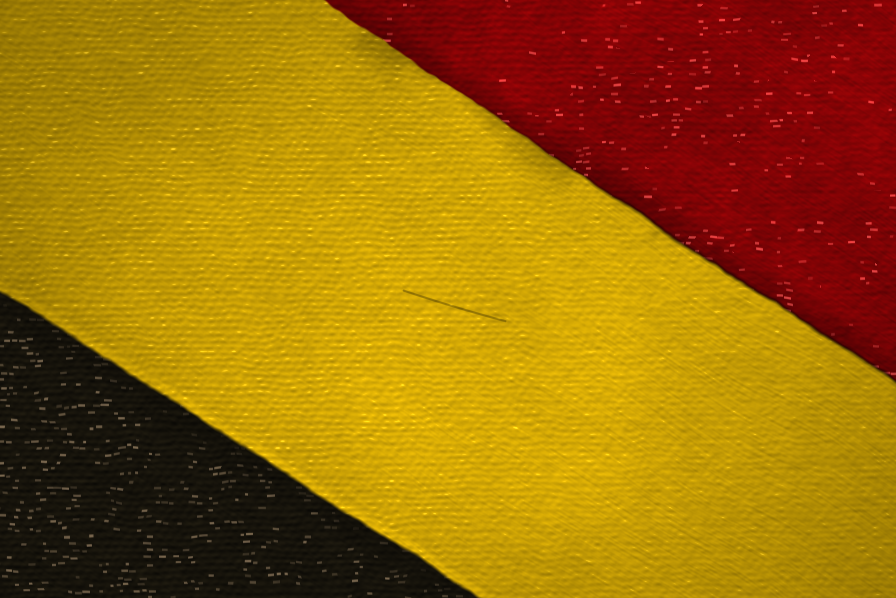
Reproduce this background procedurally as a WebGL 1 fragment shader.

```glsl
precision highp float;
// Three diagonal bands of oil paint on woven canvas: black, yellow and red.
// Line distances place the bands; a height field of weave threads and brush
// strokes is lit from above, and sparse glints sit on the raised threads.

uniform vec2 u_resolution;

float hash(vec2 p) {
  return fract(sin(dot(p, vec2(127.1, 311.7))) * 43758.545);
}

float noise(vec2 p) {
  vec2 i = floor(p), f = fract(p);
  f = f * f * (3.0 - 2.0 * f);
  return mix(mix(hash(i), hash(i + vec2(1.0, 0.0)), f.x),
             mix(hash(i + vec2(0.0, 1.0)), hash(i + 1.0), f.x), f.y);
}

float fbm(vec2 p) {
  float sum = 0.0, amp = 0.5;
  for (int i = 0; i < 4; i++) {
    sum += amp * noise(p);
    p = p * 2.03 + 7.3;
    amp *= 0.5;
  }
  return sum;
}

// Coordinates along and across the painted bands
vec2 alongBand(vec2 p) {
  return vec2(dot(p, vec2(0.84, -0.543)), dot(p, vec2(0.543, 0.84)));
}

// Rows of threads, each second row shifted by half a stitch
vec2 weaveCell(vec2 p) {
  vec2 q = p * vec2(62.0, 88.0);
  q += 0.7 * vec2(noise(p * 19.0), noise(p * 23.0 + 5.0));
  q.x += 0.5 * mod(floor(q.y), 2.0);
  return q;
}

float surfaceHeight(vec2 p) {
  vec2 f = fract(weaveCell(p)) - 0.5;
  float thread = exp(-5.0 * f.x * f.x - 11.0 * f.y * f.y);
  vec2 b = alongBand(p);
  b.y += 0.025 * noise(p * 5.0);
  float strokes = noise(b * vec2(14.0, 190.0)) + 0.6 * noise(b * vec2(35.0, 330.0));
  float brushed = smoothstep(0.5, 1.3, p.x + 0.3 * (0.5 - p.y));
  return thread * mix(0.6, 0.32, brushed) + strokes * mix(0.22, 0.5, brushed)
       + 0.55 * noise(p * vec2(110.0, 180.0));
}

// Short horizontal dashes of reflected light on randomly chosen threads
float glints(vec2 p, float density) {
  vec2 q = weaveCell(p) * vec2(1.3, 1.0);
  vec2 id = floor(q), f = fract(q) - 0.5;
  f.y += 0.4 * (hash(id + 3.7) - 0.5);
  float halfLength = 0.15 + 0.3 * hash(id + 9.1);
  float dash = smoothstep(0.12, 0.0, abs(f.x) - halfLength)
             * smoothstep(0.3, 0.05, abs(f.y));
  return dash * step(1.0 - density, hash(id)) * (0.3 + 0.7 * hash(id + 5.3));
}

float segment(vec2 p, vec2 a, vec2 b) {
  vec2 d = b - a;
  return length(p - a - d * clamp(dot(p - a, d) / dot(d, d), 0.0, 1.0));
}

void main() {
  vec2 p = gl_FragCoord.xy / u_resolution.y;
  p.x *= 1.5 * u_resolution.y / u_resolution.x;
  float aa = max(0.0022, 0.8 / u_resolution.y);

  // Signed distances to the two hand-painted edges
  float wobble = 0.006 * (noise(p * 17.0) - 0.5) + 0.003 * (noise(p * 70.0) - 0.5);
  float bow = 0.028 * (p.x - 0.543) * (1.5 - p.x);
  float redSide = (p.y - 1.0 + 0.6656 * (p.x - 0.543) + bow) * 0.832 + wobble;
  float blackSide = (0.516 - 0.641 * p.x - p.y) * 0.842 + wobble;

  // Relief lit from the upper left
  float relief = surfaceHeight(p) - surfaceHeight(p + vec2(-0.0015, 0.0035));
  float blotch = fbm(p * 6.0) - 0.47;
  float fine = fbm(p * vec2(60.0, 100.0)) - 0.47;
  float fromCentre = length((p - vec2(0.82, 0.47)) * vec2(0.85, 1.0));
  float vignette = 1.0 - 0.3 * smoothstep(0.15, 0.95, fromCentre);

  // Yellow band
  vec3 yellow = vec3(0.83, 0.66, 0.02) * vignette;
  yellow *= 1.0 + 0.2 * relief + 0.14 * blotch + 0.12 * fine;
  yellow += vec3(0.16, 0.15, 0.1) * smoothstep(0.4, 0.85, relief);
  float stain = smoothstep(0.07, 0.0, -redSide) * smoothstep(0.4, 0.65, fbm(p * 11.0 + 3.0));
  yellow *= 1.0 - 0.2 * stain;
  float crease = segment(p + vec2(0.0, 0.2 * (p.x - 0.676) * (0.846 - p.x)),
                         vec2(0.676, 0.514), vec2(0.846, 0.463));
  yellow *= 1.0 - 0.3 * smoothstep(0.003, 0.0005, crease);
  yellow *= 1.0 + 0.1 * smoothstep(0.012, 0.003, abs(blackSide + 0.008));

  // Red corner, with clustered pinkish glints
  float patches = smoothstep(0.38, 0.66, fbm(p * vec2(4.0, 6.0) + 11.0));
  vec3 red = vec3(0.5, 0.012, 0.02) * (1.0 + 0.24 * relief + 0.3 * blotch + 0.3 * fine);
  red *= 1.0 - 0.25 * smoothstep(0.06, 0.0, redSide);
  red += vec3(0.42, 0.25, 0.24) * glints(p, 0.03 + 0.17 * patches);

  // Black corner, with grey woven texture and warm glints
  vec3 black = vec3(0.085, 0.073, 0.042) * (1.0 + 0.55 * relief + 0.5 * fine);
  float inside = smoothstep(0.0, 0.06, blackSide);
  black *= 0.85 + 0.15 * inside;
  black += vec3(0.38, 0.32, 0.26) * glints(p, 0.25) * (0.3 + 0.7 * inside);

  // Bands joined, with a dark seam beside the red and a soft black margin
  vec3 color = mix(yellow, red, smoothstep(-aa, aa, redSide));
  float seam = smoothstep(0.006, 0.0, abs(redSide)) * smoothstep(0.55, 1.2, p.x);
  color *= 1.0 - 0.5 * seam;
  color = mix(color, black, smoothstep(-aa - 0.002, aa + 0.002, blackSide));
  gl_FragColor = vec4(clamp(color, 0.0, 1.0), 1.0);
}
```
